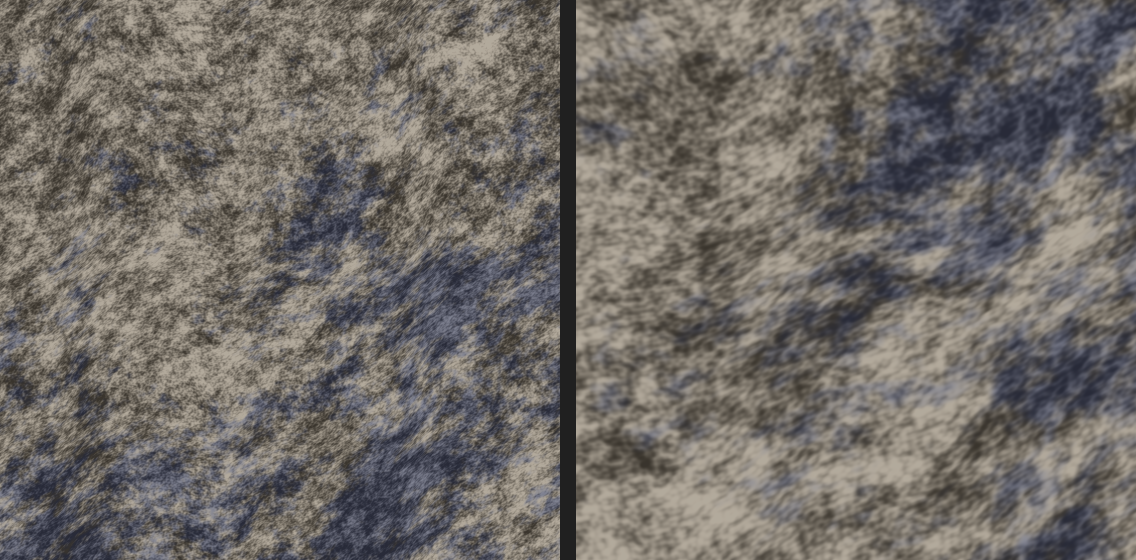
Left, the full canvas; right, a detail of the centre.
Give the GLSL for this texture, as a Shadertoy shader.

```glsl
// Weathered stone: warm tan and brown mineral with drifts of slate blue.
// Layered gradient noise is stretched along a diagonal grain, and the grain
// is bent by layered sines; separate layers set brightness and hue.

#define GRAIN_ANGLE 0.62
#define GRAIN_STRETCH 1.65
#define BEND 0.022
#define PATCH_SCALE 5.0
#define SPECK_SCALE 20.0
#define PATCH_CONTRAST 0.095
#define SPECK_CONTRAST 0.205
#define BLUE_BIAS 0.02

const vec3 BROWN = vec3(0.225, 0.205, 0.175);
const vec3 TAN = vec3(0.700, 0.665, 0.610);
const vec3 NAVY = vec3(0.155, 0.165, 0.220);
const vec3 SLATE = vec3(0.500, 0.510, 0.570);

// Unit gradient with a random direction for each lattice cell
vec2 cellGradient(vec2 cell) {
    vec3 h = fract(cell.xyx * vec3(0.1031, 0.1030, 0.0973));
    h += dot(h, h.yzx + 33.33);
    float angle = 6.2832 * fract((h.x + h.y) * h.z);
    return vec2(cos(angle), sin(angle));
}

float gradientNoise(vec2 p) {
    vec2 i = floor(p), f = p - i;
    vec2 w = f * f * f * (f * (f * 6.0 - 15.0) + 10.0);
    vec2 e = vec2(1.0, 0.0);
    float a = dot(cellGradient(i), f);
    float b = dot(cellGradient(i + e), f - e);
    float c = dot(cellGradient(i + e.yx), f - e.yx);
    float d = dot(cellGradient(i + e.xx), f - e.xx);
    return mix(mix(a, b, w.x), mix(c, d, w.x), w.y);
}

// Sum of octaves, scaled to a spread of about one
float layeredNoise(vec2 p, int octaves, float gain) {
    mat2 turn = mat2(0.94, -0.34, 0.34, 0.94);
    float sum = 0.0, power = 0.0, amplitude = 1.0;
    for (int k = 0; k < octaves; k++) {
        sum += amplitude * gradientNoise(p);
        power += amplitude * amplitude;
        p = turn * p * 2.0 + 17.3;
        amplitude *= gain;
    }
    return 4.6 * sum / sqrt(power);
}

// Sideways flow that makes the grain wander
vec2 bendFlow(vec2 p) {
    vec2 bend = vec2(0.0);
    float frequency = 6.0, amplitude = BEND;
    for (int k = 0; k < 4; k++) {
        bend += amplitude * sin(frequency * p.yx + vec2(1.7, 4.1) * float(k + 1) + 12.0 * bend.yx);
        frequency *= 1.9;
        amplitude *= 0.5;
    }
    return p + bend;
}

void mainImage(out vec4 fragColor, in vec2 fragCoord) {
    vec2 uv = fragCoord / iResolution.y;

    // Coordinates along and across the grain
    vec2 flow = bendFlow(uv);
    vec2 along = vec2(cos(GRAIN_ANGLE), sin(GRAIN_ANGLE));
    vec2 across = vec2(-along.y, along.x);
    vec2 grain = vec2(dot(flow, along) / GRAIN_STRETCH, dot(flow, across)) + 3.0;

    // Brightness: broad patches and sharp specks
    float patches = layeredNoise(grain * PATCH_SCALE, 4, 0.75);
    float specks = layeredNoise(grain * SPECK_SCALE + 41.0, 5, 0.98);
    float tone = PATCH_CONTRAST * patches + SPECK_CONTRAST * specks;

    // Hue: blue gathers in ragged drifts toward the lower right
    float drift = layeredNoise(grain * PATCH_SCALE + 71.0, 5, 0.8);
    float flecks = layeredNoise(grain * SPECK_SCALE + 97.0, 4, 0.95);
    float lean = 1.35 * (0.48 - uv.y) + 0.8 * (uv.x - 0.5);
    float blue = 0.45 * drift + 0.32 * flecks + lean - 0.2 * patches + BLUE_BIAS;
    blue = smoothstep(-0.25, 1.25, blue);

    // Blend the two mineral ramps
    vec3 warm = mix(BROWN, TAN, smoothstep(-0.14, 1.14, 0.54 + tone));
    vec3 cool = mix(NAVY, SLATE, smoothstep(-0.14, 1.14, 0.44 + tone));
    fragColor = vec4(mix(warm, cool, blue), 1.0);
}
```
